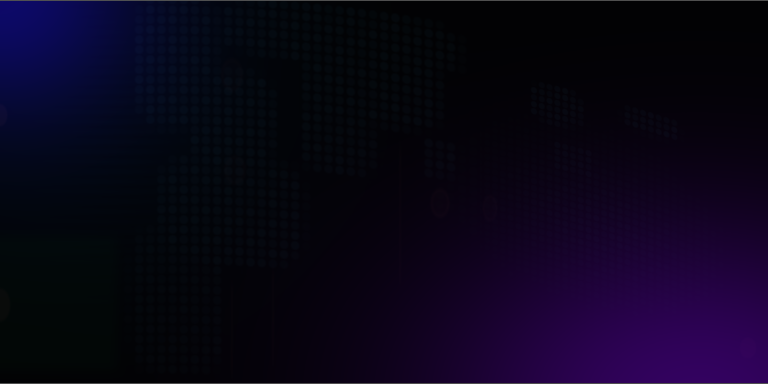
A WebGL 1 fragment shader for this background:

```glsl
precision mediump float;
uniform vec2 u_resolution;

#define BASE vec3(0.006, 0.008, 0.012)
#define BLUE vec3(0.045, 0.0, 0.35)
#define TEAL vec3(0.0, 0.028, 0.06)
#define GREEN vec3(0.0, 0.016, 0.004)
#define VIOLET vec3(0.195, 0.0, 0.365)
#define DOT_TINT vec3(0.009, 0.024, 0.031)
#define RING_TINT vec3(0.020, 0.009, 0.008)
#define EDGE_TINT vec3(0.32)
#define PITCH vec2(0.029, 0.026)
#define BEND 0.12

// Elliptical falloff
float glow(vec2 p, vec2 center, vec2 radii) {
  vec2 q = (p - center) / radii;
  return exp(-dot(q, q));
}

// Rows curve downwards to the right
vec2 bend(vec2 p) {
  float x = max(p.x - 0.4, 0.0);
  return vec2(p.x, p.y + BEND * x * x);
}

// Rounded patch of land in the bent plane
float land(vec2 b, vec2 center, vec2 radii) {
  vec2 q = (b - bend(center)) / radii;
  q *= q;
  return 1.0 - smoothstep(0.5, 1.25, dot(q, q));
}

float continents(vec2 b) {
  // Western mass, tapering to the south
  float m = land(b, vec2(0.46, 0.84), vec2(0.11, 0.18));
  m = max(m, land(b, vec2(0.60, 0.69), vec2(0.12, 0.13)));
  m = max(m, 0.9 * land(b, vec2(0.60, 0.45), vec2(0.20, 0.15)));
  m = max(m, 0.6 * land(b, vec2(0.46, 0.22), vec2(0.13, 0.20)));
  // Northern wedge
  m = max(m, land(b, vec2(0.88, 0.91), vec2(0.33, 0.075)));
  m = max(m, land(b, vec2(0.97, 0.78), vec2(0.19, 0.11)));
  m = max(m, 0.9 * land(b, vec2(0.88, 0.64), vec2(0.10, 0.10)));
  m = max(m, 0.8 * land(b, vec2(1.14, 0.59), vec2(0.05, 0.05)));
  // Eastern islands and the fading south east
  m = max(m, land(b, vec2(1.448, 0.725), vec2(0.07, 0.05)));
  m = max(m, 0.9 * land(b, vec2(1.695, 0.675), vec2(0.08, 0.03)));
  m = max(m, 0.7 * land(b, vec2(1.49, 0.585), vec2(0.06, 0.04)));
  return max(m, 0.55 * glow(b, bend(vec2(1.53, 0.44)), vec2(0.26, 0.17)));
}

// Oval dots, finer on the right, each lit by its place on the map
float dotMap(vec2 p) {
  vec2 b = bend(p);
  vec2 pitch = PITCH * mix(1.0, 0.7, step(1.25, p.x));
  vec2 cell = floor(b / pitch);
  vec2 q = (fract(b / pitch) - 0.5) / vec2(0.42, 0.48);
  float oval = 1.0 - smoothstep(0.6, 1.2, length(q));
  float flicker = 0.85 + 0.15 * sin(cell.x * 1.7 + 2.0 * sin(cell.y * 2.3));
  return oval * flicker * continents((cell + 0.5) * pitch);
}

float disc(vec2 p, vec2 center, vec2 radii) {
  return 1.0 - smoothstep(0.8, 1.1, length((p - center) / radii));
}

float ring(vec2 p, vec2 center, vec2 radii) {
  return disc(p, center, radii) - 0.5 * disc(p, center, radii * 0.75);
}

// Thin vertical stem between two heights
float stem(vec2 p, float x, float low, float high) {
  float line = 1.0 - smoothstep(0.001, 0.005, abs(p.x - x));
  return line * smoothstep(low, low + 0.05, p.y)
    * (1.0 - smoothstep(high - 0.05, high, p.y));
}

void main() {
  vec2 uv = gl_FragCoord.xy / u_resolution;
  vec2 p = uv * vec2(2.0, 1.0);

  // Corner glows
  vec3 color = BASE;
  color += BLUE * glow(p, vec2(0.0, 1.03), vec2(0.35, 0.32));
  color += TEAL * glow(p, vec2(0.12, 0.85), vec2(0.55, 0.50));
  color += VIOLET * glow(p, vec2(1.82, -0.04), vec2(0.71, 0.47));

  // Dim green block with a soft border
  vec2 block = smoothstep(0.0, 0.05, vec2(0.33 - p.x, 0.2 - abs(p.y - 0.21)));
  color += GREEN * block.x * block.y;

  // Faint row texture beside the dots
  float rows = sin(6.2832 * p.y / PITCH.y);
  color += TEAL * 0.10 * rows * glow(p, vec2(0.3, 0.65), vec2(0.15, 0.3));

  // Dotted map
  color += DOT_TINT * dotMap(p);

  // Markers and stems
  float marks = ring(p, vec2(1.146, 0.471), vec2(0.026, 0.040));
  marks += 0.7 * ring(p, vec2(1.276, 0.458), vec2(0.020, 0.036));
  marks += 0.7 * ring(p, vec2(0.604, 0.805), vec2(0.030, 0.045));
  marks += 0.6 * ring(p, vec2(0.612, 0.557), vec2(0.030, 0.040));
  marks += 1.5 * disc(p, vec2(0.0, 0.70), vec2(0.020, 0.030));
  marks += 1.5 * disc(p, vec2(0.0, 0.206), vec2(0.028, 0.045));
  marks += 0.6 * disc(p, vec2(1.948, 0.094), vec2(0.022, 0.028));
  marks += 0.5 * stem(p, 1.042, 0.24, 0.64);
  marks += 0.5 * stem(p, 0.604, 0.0, 0.28);
  marks += 0.5 * stem(p, 0.711, 0.03, 0.32);
  color += RING_TINT * marks;

  // Pale hairlines along the top and bottom
  float edge = 1.0 - smoothstep(0.001, 0.004, min(uv.y, 1.0 - uv.y));
  color = mix(color, EDGE_TINT, edge);

  gl_FragColor = vec4(color, 1.0);
}
```
